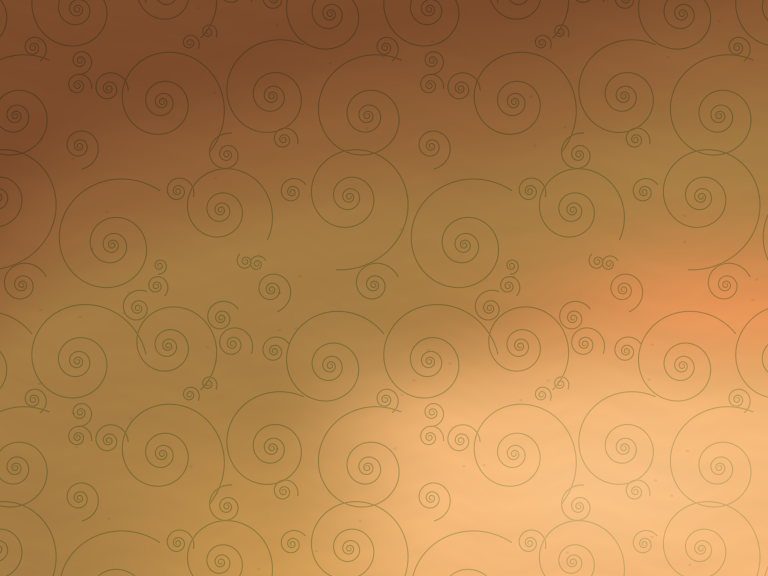
Write a WebGL 2 fragment shader that draws this pattern.

```glsl
#version 300 es
precision highp float;

uniform vec2 u_resolution;
out vec4 fragColor;

// Backdrop colours
const vec3 UMBER = vec3(0.485, 0.295, 0.172);
const vec3 BROWN = vec3(0.58, 0.39, 0.22);
const vec3 OCHRE = vec3(0.645, 0.487, 0.264);
const vec3 GOLD = vec3(0.80, 0.60, 0.32);
const vec3 ORANGE = vec3(0.90, 0.575, 0.335);
const vec3 PEACH = vec3(0.955, 0.71, 0.45);
const vec3 CREAM = vec3(0.98, 0.775, 0.55);
const vec3 INK = vec3(0.63, 0.76, 0.63);  // multiplies the backdrop

// Spiral layout, lengths in tiles
const float TILE = 0.611;        // tile side in canvas heights
const int BIG_ROWS = 3;
const int BIG_COUNT = BIG_ROWS * BIG_ROWS;
const float SMALL_ROWS = 7.0;
const float BIG_JITTER = 0.45;
const float SMALL_JITTER = 0.75;
const float MIN_RADIUS = 0.016;
const float MAX_SMALL = 0.085;
const float LINE = 0.0016;       // half width
const float INK_STRENGTH = 0.72;
const float EYE = 0.006;         // where a spiral stops
const float PITCH = 0.139;       // log growth per radian
const float REACH = 1.34;        // spiral end over disc radius
const vec2 EYE_SHIFT = vec2(0.14, 0.13);
const float TAU = 6.2831853;

vec3 hash(vec2 p) {
  vec3 q = fract(p.xyx * vec3(0.1031, 0.1030, 0.0973));
  q += dot(q, q.yxz + 33.33);
  return fract((q.xxy + q.yzz) * q.zyx);
}

vec2 wrapDelta(vec2 d) { return fract(d + 0.5) - 0.5; }

// Ink coverage of a logarithmic spiral fitted in a disc (centre, radius)
float spiral(vec2 p, vec3 disc, float seed, float pixel) {
  float reach = disc.z * REACH;
  vec2 q = wrapDelta(p - disc.xy);
  if (dot(q, q) > reach * reach) return 0.0;
  float turn = (seed - 0.5) * 4.5;
  vec2 axis = vec2(cos(turn), sin(turn));
  q = vec2(dot(q, axis), dot(q, vec2(-axis.y, axis.x))) + reach * EYE_SHIFT;
  float rho = max(length(q), 1e-4);
  float angle = mod(atan(q.y, q.x), TAU);
  float lap = max(round((log(reach / rho) / PITCH - angle) / TAU), 0.0);
  float arm = reach * exp(-PITCH * (angle + TAU * lap));
  float edge = 0.7 * pixel;
  return (1.0 - smoothstep(LINE - edge, LINE + edge, abs(rho - arm)))
       * smoothstep(0.5 * EYE, EYE, arm);
}

vec2 smallCentre(vec2 cell) {
  vec2 h = hash(mod(cell, SMALL_ROWS) + 61.0).xy;
  return (cell + 0.5 + SMALL_JITTER * (h - 0.5)) / SMALL_ROWS;
}

float spiralInk(vec2 p, float pixel) {
  // Big discs share the gaps between them by weight
  vec3 sites[BIG_COUNT];
  for (int i = 0; i < BIG_COUNT; i++) {
    vec2 cell = vec2(i % BIG_ROWS, i / BIG_ROWS);
    vec3 h = hash(cell + 17.0);
    vec2 stagger = vec2(cell.y / float(BIG_ROWS), 0.0);
    sites[i] = vec3((cell + stagger + BIG_JITTER * (h.xy - 0.5)) / float(BIG_ROWS), mix(0.55, 1.45, h.z));
  }
  vec3 discs[BIG_COUNT];
  float ink = 0.0;
  for (int i = 0; i < BIG_COUNT; i++) {
    float radius = 0.23;
    for (int j = 0; j < BIG_COUNT; j++) {
      if (j == i) continue;
      float gap = length(wrapDelta(sites[i].xy - sites[j].xy));
      radius = min(radius, gap * sites[i].z / (sites[i].z + sites[j].z));
    }
    discs[i] = vec3(sites[i].xy, radius);
    ink = max(ink, spiral(p, discs[i], hash(vec2(i, 5)).x, pixel));
  }
  // Small discs fill what is left
  for (int k = 0; k < 9; k++) {
    vec2 cell = floor(p * SMALL_ROWS) + vec2(k % 3, k / 3) - 1.0;
    vec2 centre = smallCentre(cell);
    float radius = MAX_SMALL;
    for (int j = 0; j < BIG_COUNT; j++)
      radius = min(radius, length(wrapDelta(centre - discs[j].xy)) - discs[j].z);
    for (int j = 0; j < 9; j++) {
      if (j == 4) continue;
      vec2 other = smallCentre(cell + vec2(j % 3, j / 3) - 1.0);
      radius = min(radius, 0.5 * length(centre - other));
    }
    if (radius < MIN_RADIUS) continue;
    float seed = hash(mod(cell, SMALL_ROWS) + 29.0).z;
    ink = max(ink, spiral(p, vec3(centre, radius), seed, pixel));
  }
  return ink;
}

// Blurred bands from dark top left to bright lower right; uv.y runs down
vec3 backdrop(vec2 uv) {
  float u = uv.x, v = uv.y + 0.015 * sin(7.0 * uv.x + 1.0) + 0.008 * sin(15.0 * uv.x + 4.0 * uv.y);
  float depth = v + 0.22 * u - 0.17 * exp(-7.0 * u);
  vec3 colour = mix(UMBER, BROWN, smoothstep(0.12, 0.36, depth));
  colour = mix(colour, OCHRE, smoothstep(0.31, 0.52, depth));
  colour = mix(colour, GOLD, smoothstep(0.62, 1.02, v) * smoothstep(0.02, 0.4, u));
  float band = (v - 0.57 + 0.08 * (u - 0.8)) / 0.14;
  colour = mix(colour, ORANGE, smoothstep(0.45, 0.95, u) * exp(-band * band));
  float glow = smoothstep(0.33, 0.60, u) * smoothstep(0.51, 0.75, v);
  colour = mix(colour, PEACH, glow);
  vec2 core = (uv - vec2(0.80, 0.85)) / vec2(0.24, 0.15);
  return mix(colour, CREAM, 0.7 * exp(-dot(core, core)));
}

// Faint paper wrinkles and sparse cellular specks
float paper(vec2 p) {
  float wave = sin(31.0 * p.y + 3.0 * sin(5.0 * p.x)) + sin(83.0 * p.y + 11.0 * p.x + 2.0 * sin(17.0 * p.x));
  wave += sin(190.0 * p.y + 4.0 * sin(23.0 * p.x)) * sin(37.0 * p.x);
  vec2 cell = floor(p * 34.0);
  vec3 h = hash(cell + 7.0);
  vec2 offset = (fract(p * 34.0) - 0.25 - 0.5 * h.xy) * vec2(0.7, 1.0);
  float speck = step(0.96, h.z) * (1.0 - smoothstep(0.03, 0.11, length(offset)));
  return 1.0 + 0.005 * wave - 0.06 * speck;
}

void main() {
  vec2 p = gl_FragCoord.xy / u_resolution.y;
  vec2 uv = gl_FragCoord.xy / u_resolution;
  uv.y = 1.0 - uv.y;
  vec3 colour = backdrop(uv) * paper(p);
  float ink = spiralInk(p / TILE, 1.0 / (u_resolution.y * TILE));
  float fade = 1.0 - 0.35 * smoothstep(0.45, 0.8, uv.x) * smoothstep(0.55, 0.85, uv.y);
  fragColor = vec4(colour * mix(vec3(1.0), INK, INK_STRENGTH * ink * fade), 1.0);
}
```
